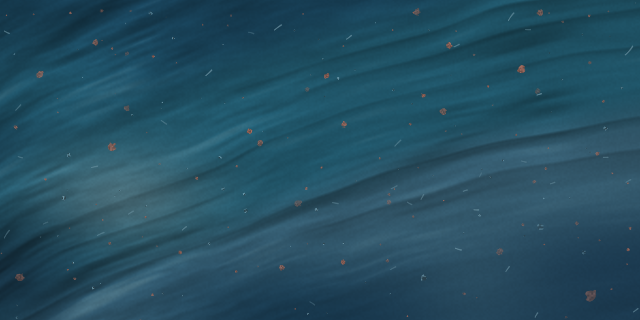
A Shadertoy shader for this texture:

```glsl
#define TEAL vec3(0.12, 0.325, 0.40)
#define SLATE vec3(0.20, 0.345, 0.42)
#define NAVY vec3(0.105, 0.225, 0.31)
#define DEEP vec3(0.075, 0.205, 0.29)
#define PALE vec3(0.34, 0.47, 0.51)
#define CORAL vec3(0.62, 0.39, 0.33)
#define BUBBLE vec3(0.44, 0.59, 0.65)
#define STREAK_CONTRAST 0.80
#define STREAK_FREQ 11.0
#define DUST_DENSITY 0.30
#define SMALL_DENSITY 0.45
#define FLAKE_DENSITY 0.40

float hash(vec2 p) {
    return fract(sin(dot(p, vec2(127.1, 311.7))) * 43758.5453);
}

float noise(vec2 p) {
    vec2 i = floor(p), f = fract(p);
    f = f * f * (3.0 - 2.0 * f);
    return mix(mix(hash(i), hash(i + vec2(1, 0)), f.x),
               mix(hash(i + vec2(0, 1)), hash(i + vec2(1, 1)), f.x), f.y);
}

float glow(vec2 p, vec2 center, vec2 size) {
    vec2 d = (p - center) / size;
    return exp(-dot(d, d));
}

// Dark fold: crisp upper edge, soft fade below
float crease(float v, float level, float fade) {
    float d = level - v;
    return smoothstep(-0.004, 0.009, d) * exp(-max(d, 0.0) * fade);
}

float segmentDistance(vec2 p, vec2 halfAxis) {
    float t = clamp(dot(p, halfAxis) / dot(halfAxis, halfAxis), -1.0, 1.0);
    return length(p - halfAxis * t);
}

// Brushed water: streaks follow a rising, flattening arc
vec3 water(vec2 p) {
    float v = p.y - 0.5 * p.x + 0.085 * p.x * p.x + 0.05 * exp(-4.0 * p.x);
    v += 0.07 * (noise(p * vec2(1.6, 2.2) + 4.0) - 0.5);
    v += 0.022 * (noise(p * vec2(4.5, 6.0) + 31.0) - 0.5);

    vec3 col = mix(NAVY, SLATE, smoothstep(-0.50, -0.20, v));
    col = mix(col, TEAL, smoothstep(-0.12, 0.08, v));
    col = mix(col, DEEP, 0.8 * smoothstep(0.40, 0.60, v));
    col = mix(col, TEAL, 0.8 * glow(p, vec2(0.15, 0.70), vec2(0.4, 0.2)));
    col = mix(col, SLATE, 0.6 * glow(p, vec2(1.46, 0.14), vec2(0.25, 0.2)));
    col = mix(col, SLATE * 1.1, 0.6 * glow(p, vec2(1.65, 0.47), vec2(0.3, 0.1)));
    col = mix(col, DEEP, 0.7 * glow(p, vec2(0.85, 0.03), vec2(0.42, 0.18)));
    col = mix(col, PALE, 0.75 * glow(p, vec2(0.38, 0.38), vec2(0.27, 0.15)));
    col = mix(col, NAVY * 0.85, 0.85 * glow(p, vec2(0.0, 0.12), vec2(0.27, 0.2)));

    // Layered streaks, strongest on the left and in drifting patches
    float streak = 0.0, amp = 0.42, freq = STREAK_FREQ;
    for (int i = 0; i < 4; i++) {
        streak += amp * (noise(vec2(p.x * (1.8 + 1.7 * float(i)), v * freq + 17.0 * float(i))) - 0.5);
        freq *= 1.9;
        amp *= 0.78;
    }
    float patchy = 0.30 + 0.80 * smoothstep(0.2, 0.8, noise(vec2(p.x * 2.6, v * 6.0) + 9.0));
    patchy *= mix(0.45, 1.0, smoothstep(-0.3, 0.0, v)) * mix(1.2, 0.85, smoothstep(0.2, 1.2, p.x));
    col *= 1.0 + STREAK_CONTRAST * patchy * streak;
    col = mix(col, PALE, 0.45 * patchy * smoothstep(0.15, 0.40, streak));

    // Short ripples lying across the strokes
    float ripple = noise(vec2(p.x * 22.0 + v * 30.0, v * 70.0)) - 0.5;
    col *= 1.0 + 0.12 * ripple * smoothstep(1.7, 0.2, p.x);

    // Folds that break up along their length
    float broken = smoothstep(0.15, 0.65, noise(vec2(p.x * 2.4, v * 9.0) + 57.0));
    float folds = 0.30 * crease(v, 0.42, 32.0) * smoothstep(0.3, 0.9, p.x);
    folds += 0.24 * crease(v, 0.34, 50.0) * smoothstep(0.7, 1.3, p.x);
    folds += 0.26 * crease(v, 0.22, 55.0);
    folds += 0.26 * crease(v, 0.12, 50.0) * smoothstep(1.5, 0.6, p.x);
    folds += 0.32 * crease(v, -0.03, 34.0);
    folds += 0.24 * crease(v, -0.13, 26.0) * smoothstep(0.3, 1.2, p.x);
    return col * (1.0 - folds * (0.25 + 0.75 * broken));
}

// Loose flakes, bubbles and fibres, one per occupied grid cell
vec3 scatter(vec3 col, vec2 p, float cells, float density, vec2 sizes, float coralShare) {
    float aa = 0.5 / iResolution.y + 0.0004;
    for (int j = -1; j <= 1; j++)
    for (int i = -1; i <= 1; i++) {
        vec2 id = floor(p * cells) + vec2(i, j);
        vec2 key = id + cells * 3.7;
        if (hash(key) > density) continue;
        vec2 d = p - (id + 0.05 + 0.9 * vec2(hash(key + 11.3), hash(key + 23.9))) / cells;
        float kind = hash(key + 37.1);
        float r = mix(sizes.x, sizes.y, pow(hash(key + 51.7), 3.0));
        float opacity = mix(0.35, 0.9, hash(key + 67.3));
        float rough = noise(d / r * 1.8 + key * 7.0);
        float dist = length(d);

        if (kind < coralShare) {
            float mask = 1.0 - smoothstep(-aa, aa, dist - r * (0.65 + 0.6 * rough));
            float grain = noise(d / r * 3.0 + key * 3.0);
            col = mix(col, CORAL * (0.7 + 0.5 * grain), mask * opacity);
        } else if (kind < mix(coralShare, 1.0, 0.7)) {
            float mask = 1.0 - smoothstep(-aa, aa, dist - r * (0.7 + 0.4 * rough));
            float shine = smoothstep(0.35, 0.75, rough);
            col = mix(col, BUBBLE * (0.4 + 0.75 * shine), mask * opacity * 0.85);
        } else {
            float angle = mix(-0.6, 1.1, hash(key + 83.1));
            vec2 axis = vec2(cos(angle), sin(angle));
            float along = dot(d, axis);
            d += vec2(-axis.y, axis.x) * along * along * 14.0 * (hash(key + 97.9) - 0.5);
            float line = segmentDistance(d, axis * (0.004 + r));
            float taper = 0.0013 + 0.07 * clamp(along + 0.004, 0.0, 0.012);
            col = mix(col, BUBBLE, opacity * 0.8 * (1.0 - smoothstep(0.0003, taper + aa, line)));
        }
    }
    return col;
}

void mainImage(out vec4 fragColor, in vec2 fragCoord) {
    vec2 p = fragCoord / iResolution.y;
    vec3 col = water(p);
    col = scatter(col, p, 15.0, DUST_DENSITY, vec2(0.0022, 0.005), 0.4);
    col = scatter(col, p, 8.0, SMALL_DENSITY, vec2(0.004, 0.012), 0.4);
    col = scatter(col, p, 4.0, FLAKE_DENSITY, vec2(0.008, 0.034), 0.8);
    col *= 1.0 + 0.05 * (noise(p * 170.0) - 0.5);
    fragColor = vec4(col, 1.0);
}
```
